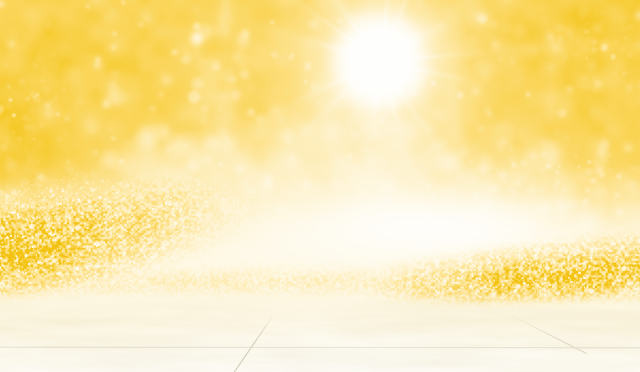
A Shadertoy shader for this background:

```glsl
// A golden, sunlit haze: soft bokeh above, two banks of glitter, a pale tiled floor.
// One "gold" amount is built from gradients, noise and scattered discs, then
// turned into colour; sun, mist and floor joints are laid over it.

#define SUN vec2(1.02, 0.838)
#define SUN_RADIUS 0.098
#define MIST vec2(1.17, 0.385)
#define FLOOR_TOP 0.185
#define WALL_GOLD 0.60
#define BLOTCH_CONTRAST 0.95
#define GOLD_KNEE 0.52
#define GLITTER_SCALE 125.0
#define JOINT_WIDTH 0.0003
#define JOINT_COLOR vec3(0.70, 0.66, 0.57)

float hash(vec2 p) {
    return fract(sin(dot(p, vec2(127.1, 311.7))) * 43758.5453);
}

float noise(vec2 p) {
    vec2 cell = floor(p), f = fract(p);
    f = f * f * (3.0 - 2.0 * f);
    vec2 e = vec2(0.0, 1.0);
    return mix(mix(hash(cell), hash(cell + e.yx), f.x),
               mix(hash(cell + e.xy), hash(cell + e.yy), f.x), f.y);
}

float fbm(vec2 p) {
    float sum = 0.0, weight = 0.5;
    for (int i = 0; i < 4; i++) {
        sum += weight * noise(p);
        p = mat2(1.6, 1.2, -1.2, 1.6) * p + 7.3;
        weight *= 0.5;
    }
    return sum / 0.9375;
}

// Scattered discs, one per cell, with random place, size and brightness.
float discs(vec2 p, float scale, float softness, float seed) {
    vec2 q = p * scale, home = floor(q);
    float light = 0.0;
    for (int y = -1; y <= 1; y++)
    for (int x = -1; x <= 1; x++) {
        vec2 cell = home + vec2(x, y), key = cell + seed;
        vec2 center = cell + vec2(hash(key), hash(key + 37.2));
        float radius = mix(0.25, 0.65, hash(key + 11.7));
        float level = pow(hash(key + 71.9), 3.0);
        float d = length(q - center);
        light += level * (1.0 - smoothstep(radius * (1.0 - softness), radius, d));
    }
    return min(light, 1.0);
}

// Elliptical soft spot.
float spot(vec2 p, vec2 center, vec2 size) {
    vec2 d = (p - center) / size;
    return exp(-dot(d, d));
}

float joint(vec2 p, vec2 a, vec2 b, float pixel) {
    vec2 ab = b - a;
    float t = clamp(dot(p - a, ab) / dot(ab, ab), 0.0, 1.0);
    return 1.0 - smoothstep(JOINT_WIDTH, JOINT_WIDTH + pixel, length(p - a - ab * t));
}

// From white through cream to deep gold.
vec3 goldRamp(float g) {
    return vec3(0.995 - 0.06 * g * g * g, 0.996 - 0.25 * g, 0.99 - g);
}

void mainImage(out vec4 fragColor, in vec2 fragCoord) {
    float pixel = 1.0 / iResolution.y;
    vec2 p = fragCoord * pixel;
    p.x *= 1.718 * iResolution.y / iResolution.x;

    // Wall: richer upward and outward, with cloudy blotches and bokeh.
    float rise = p.y + 0.36 * abs(p.x - 1.03);
    float wall = WALL_GOLD * smoothstep(0.34, 1.08, rise);
    wall += 0.30 * spot(p, vec2(0.0, 0.61), vec2(0.16, 0.11));
    wall += 0.11 * spot(p, vec2(0.32, 0.80), vec2(0.28, 0.13));
    wall += 0.14 * spot(p, vec2(1.70, 0.85), vec2(0.25, 0.25));
    wall += 0.13 * spot(p, vec2(1.50, 0.60), vec2(0.25, 0.10));
    wall -= 0.12 * spot(p, vec2(0.38, 0.56), vec2(0.22, 0.08));
    wall *= 1.0 + BLOTCH_CONTRAST * (fbm(p * 7.0) + 0.45 * noise(p * 23.0) - 0.72);
    float bokeh = 0.55 * discs(p, 12.0, 1.0, 3.0) + 0.5 * discs(p, 23.0, 1.0, 19.0);
    wall *= 1.08 - min(bokeh, 0.9);
    float cluster = spot(p, vec2(0.07, 0.70), vec2(0.10, 0.12))
                  + 0.6 * spot(p, vec2(1.62, 0.86), vec2(0.10, 0.09))
                  + 0.6 * spot(p, vec2(1.48, 0.54), vec2(0.22, 0.06));
    wall *= 1.0 - 0.85 * min(cluster, 1.0) * discs(p, 42.0, 0.7, 53.0);
    wall -= 0.55 * max(wall - GOLD_KNEE, 0.0);
    float gold = wall * smoothstep(0.28, 0.55, p.y + 0.06 * abs(p.x - 1.0));

    // Glitter banks at left and right, and a faint band joining them.
    float leftBank = spot(p, vec2(0.0, 0.325 + 0.19 * p.x), vec2(0.48, 0.125));
    float rightBank = smoothstep(0.75, 1.55, p.x)
                    * spot(p, vec2(p.x, 0.13 + 0.085 * p.x), vec2(1.0, 0.078));
    float band = 0.26 * spot(p, vec2(p.x, 0.235), vec2(1.0, 0.06));
    float bank = max(max(leftBank, rightBank), band);
    bank *= smoothstep(FLOOR_TOP - 0.06, FLOOR_TOP + 0.07, p.y);
    float grain = noise(p * GLITTER_SCALE * 1.4) - 0.5;
    float glitter = bank * (0.74 + 1.15 * grain + 0.5 * (fbm(p * 13.0) - 0.5));
    gold = mix(gold, max(0.7 * gold, glitter), smoothstep(0.0, 0.35, bank));
    float sparkle = discs(p, GLITTER_SCALE, 0.5, 5.0)
                  + 0.9 * discs(p, GLITTER_SCALE * 0.5, 0.6, 29.0);
    gold *= 1.0 - 0.95 * min(sparkle, 1.0) * smoothstep(0.05, 0.4, bank);

    // Floor: cream with faint long streaks.
    float ground = 1.0 - smoothstep(FLOOR_TOP - 0.06, FLOOR_TOP + 0.06, p.y);
    float streak = fbm(p * vec2(5.0, 45.0));
    gold += ground * (0.01 + 0.07 * streak + 0.02 * abs(p.x - 0.9));
    gold += 0.08 * smoothstep(0.0, 0.2, p.y);

    // Sun glow with thin rays, and bright mist near the ground.
    vec2 toSun = p - SUN;
    float dist = length(toSun), angle = atan(toSun.y, toSun.x);
    float rays = pow(0.5 + 0.5 * sin(angle * 13.0 + 2.0 * sin(angle * 5.0)), 5.0);
    float glow = 0.72 * exp(-pow(dist / 0.21, 2.0)) + 0.22 * exp(-dist * 3.5);
    glow += 0.20 * rays * exp(-dist * 5.0);
    float mist = spot(p, MIST, vec2(0.36, 0.085));
    gold *= (1.0 - min(glow, 1.0)) * (1.0 - 0.85 * mist);
    gold *= smoothstep(SUN_RADIUS * 0.7, SUN_RADIUS * 1.7, dist);
    vec3 color = goldRamp(clamp(gold, 0.0, 0.92));
    color -= ground * vec3(0.03, 0.025, 0.01) * streak;

    // Floor joints.
    float joints = 0.25 * joint(p, vec2(0.0, 0.067), vec2(1.72, 0.065), pixel);
    joints = max(joints, 0.5 * joint(p, vec2(0.629, 0.0), vec2(0.732, 0.15), pixel));
    joints = max(joints, 0.35 * joint(p, vec2(1.35, 0.163), vec2(1.574, 0.05), pixel));
    joints *= 1.0 - smoothstep(0.07, 0.17, p.y);
    fragColor = vec4(mix(color, JOINT_COLOR, joints), 1.0);
}
```
